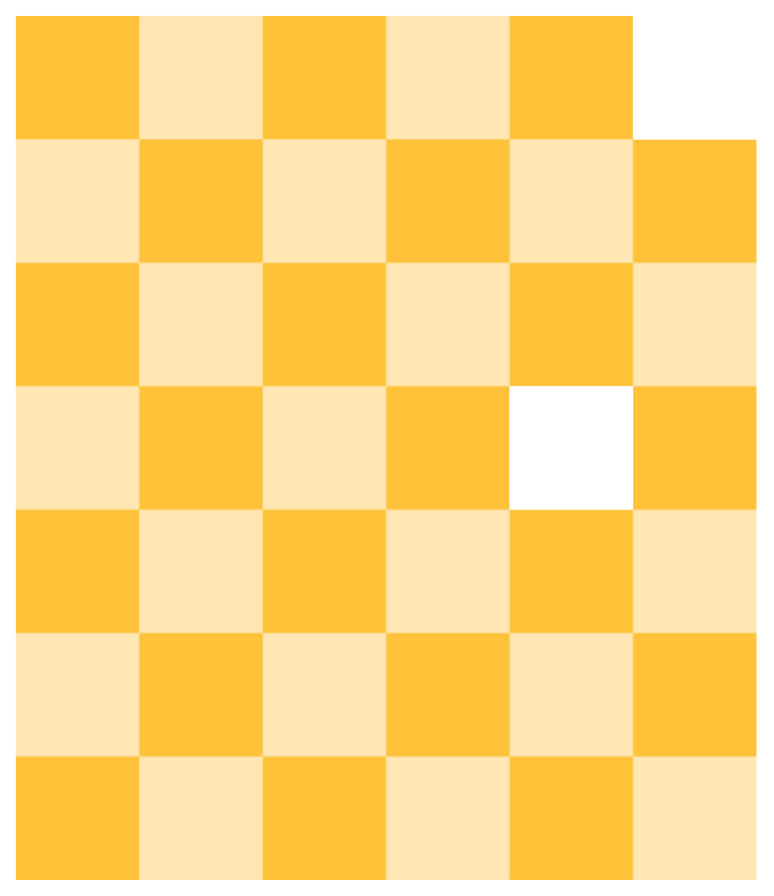
This pattern is drawn by a Shadertoy shader. Its source:

```glsl
// A two-tone checkerboard, six tiles across and seven down, on a white page
// with two pale tiles left out. Signed triangle waves give the soft checks;
// box distances cut the outer border and the gaps.

const vec2 GRID = vec2(6.0, 7.0);
const float TILE = 0.13776;               // tile side, in canvas heights
const vec2 MARGIN = vec2(0.0177, 0.0179); // lower left corner of the board
const float SEAM = 0.0013;                // half width of the soft seams

const vec3 PAGE = vec3(1.0);
const vec3 AMBER = vec3(1.0, 0.76, 0.22);
const vec3 CREAM = vec3(1.0, 0.90, 0.70);
const vec3 SEAM_TINT = vec3(-0.022, 0.01, 0.02);

// Distance to the nearest grid line: positive in even cells, negative in odd.
vec2 signedGrid(vec2 p) {
    return abs(mod(p - 0.5, 2.0) - 1.0) - 0.5;
}

// Antialiased coverage of a box from corner lo to corner hi.
float boxCoverage(vec2 p, vec2 lo, vec2 hi, float soft) {
    vec2 d = abs(p - 0.5 * (lo + hi)) - 0.5 * (hi - lo);
    return clamp(0.5 - max(d.x, d.y) / (2.0 * soft), 0.0, 1.0);
}

float tileCoverage(vec2 p, vec2 cell, float soft) {
    return boxCoverage(p, cell, cell + 1.0, soft);
}

// Alternating tiles, faintly tinted where two of them blend.
vec3 checkerColor(vec2 p, float soft) {
    vec2 wave = clamp(signedGrid(p) / soft, -1.0, 1.0);
    float parity = wave.x * wave.y;
    vec3 color = mix(CREAM, AMBER, 0.5 + 0.5 * parity);
    return color + SEAM_TINT * (1.0 - abs(parity));
}

void mainImage(out vec4 fragColor, in vec2 fragCoord) {
    // Board coordinates: one unit per tile, origin at the lower left tile
    vec2 p = (fragCoord / iResolution.y - MARGIN) / TILE;
    float pixel = 1.0 / (iResolution.y * TILE);
    float edge = 0.5 * pixel;
    float soft = max(SEAM / TILE, edge);

    // Checks, held solid up to the outer border
    vec3 board = checkerColor(clamp(p, vec2(soft), GRID - soft), soft);

    // Board outline minus the two missing tiles
    float cover = boxCoverage(p, vec2(0.0), GRID, edge);
    cover *= 1.0 - tileCoverage(p, vec2(4.0, 3.0), edge);
    cover *= 1.0 - tileCoverage(p, vec2(5.0, 6.0), edge);

    // The corner gap opens onto the page, so clear its outer rim too
    cover *= 1.0 - boxCoverage(p, vec2(5.0, 6.0), GRID + 1.0, edge);

    fragColor = vec4(mix(PAGE, board, cover), 1.0);
}
```
